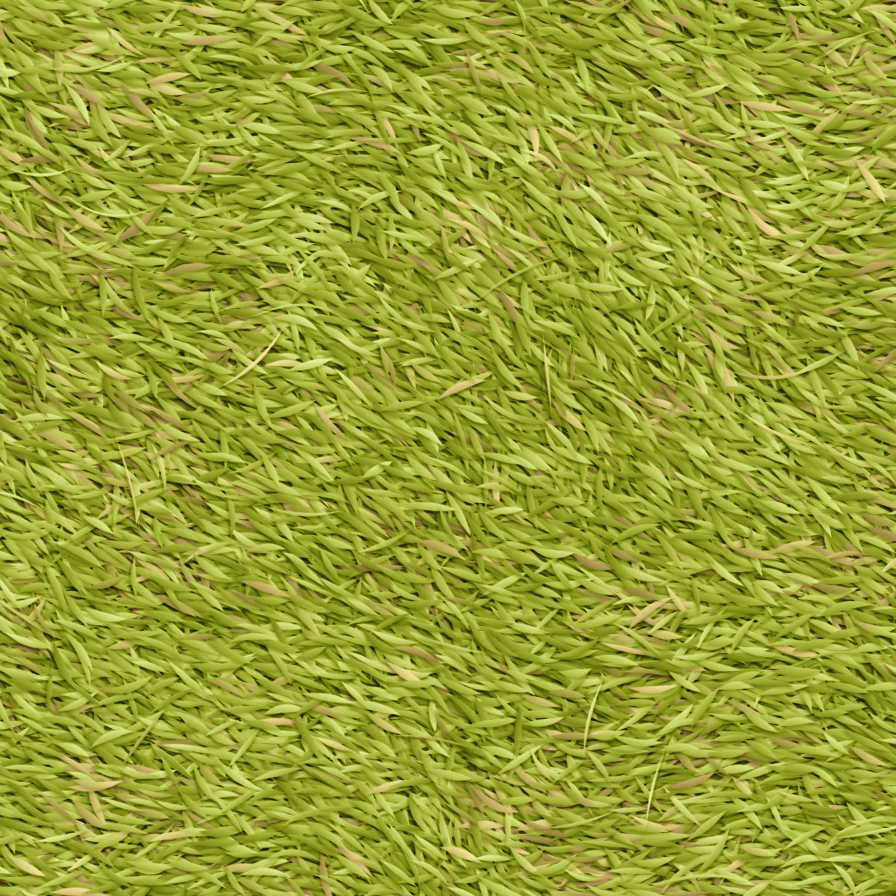
Give the GLSL for this texture, as a three.js fragment shader.

```glsl
// Sunlit lawn of short, overlapping grass blades with dry straw and dark gaps.
varying vec2 vUv;

const int TURF_LAYERS = 16;
const float EDGE = 0.0012;

vec4 hash4(vec3 p) {
  vec4 q = fract(p.xyzx * vec4(0.1031, 0.1030, 0.0973, 0.1099));
  q += dot(q, q.wzxy + 33.33);
  return fract((q.xxyz + q.yzzw) * q.zywx);
}

float valueNoise(vec2 p, float seed) {
  vec2 cell = floor(p);
  vec2 f = fract(p);
  f = f * f * (3.0 - 2.0 * f);
  float a = hash4(vec3(cell, seed)).x;
  float b = hash4(vec3(cell + vec2(1.0, 0.0), seed)).x;
  float c = hash4(vec3(cell + vec2(0.0, 1.0), seed)).x;
  float d = hash4(vec3(cell + 1.0, seed)).x;
  return mix(mix(a, b, f.x), mix(c, d, f.x), f.y);
}

vec2 rotate(vec2 p, float angle) {
  float c = cos(angle);
  float s = sin(angle);
  return vec2(c * p.x + s * p.y, c * p.y - s * p.x);
}

// Signed distance across a tapered blade; size is half length, half width.
float bladeDistance(vec2 p, vec2 size) {
  float along = p.x / size.x;
  return abs(p.y) - size.y * (1.0 - along * along);
}

// Lays one jittered grid of blades over turf, which holds (tone, dryness).
vec2 addBlades(vec2 turf, vec2 uv, float seed, float cellSize, vec2 size,
               float chance, float lean, float tone, float dryChance) {
  vec2 grid = uv / cellSize + hash4(vec3(seed, 7.0, 3.0)).xy * 10.0 + 20.0;
  vec2 home = floor(grid);
  for (int j = -1; j <= 1; j++) {
    for (int i = -1; i <= 1; i++) {
      vec2 cell = home + vec2(float(i), float(j));
      vec4 place = hash4(vec3(cell, seed));
      vec4 look = hash4(vec3(cell, seed + 50.0));
      float turn = place.z + place.w - 1.0;
      float angle = lean + turn * (0.55 + 0.75 * abs(turn));
      vec2 p = rotate((grid - cell - place.xy) * cellSize, angle);
      vec2 blade = size * vec2(mix(0.6, 1.0, look.x), mix(0.65, 1.15, look.y));
      float along = clamp(p.x / blade.x, -1.0, 1.0);
      p.y += (look.z - 0.5) * 0.35 * blade.x * along * along;
      float present = step(fract(look.x * 37.0 + look.w), chance);

      // Cast shadow below the blade, then the blade itself.
      float shadow = smoothstep(0.0025, -0.0025,
        bladeDistance(p + vec2(0.0, 0.0025), blade));
      turf.x -= 0.29 * shadow * present;
      float cover = smoothstep(EDGE, -EDGE, bladeDistance(p, blade)) * present;
      float side = clamp(p.y / blade.y, -1.0, 1.0);
      float light = tone + 0.52 * (look.w - 0.5) + 0.15 * side
        + 0.14 * along * sign(look.y - 0.5);
      float dry = step(fract(look.z * 19.0 + look.y), dryChance)
        * mix(0.3, 0.95, look.x);
      turf = mix(turf, vec2(light, dry), cover);
    }
  }
  return turf;
}

vec3 grassColour(float tone, float dry) {
  float t = clamp(tone, 0.0, 1.3);
  vec3 green = vec3(0.24, 0.29, 0.01)
    + vec3(0.50, 0.50, 0.34) * vec3(t, t, pow(t, 2.2));
  vec3 straw = vec3(0.36, 0.27, 0.06) + vec3(0.48, 0.48, 0.40) * t;
  float gap = clamp(-tone, 0.0, 0.6);
  return mix(green, straw, dry) * (1.0 - gap);
}

void main() {
  vec2 uv = vUv;

  // Broad drifts of direction, brightness and dryness.
  float lean = -0.32 + 0.9 * (valueNoise(uv * 4.0, 1.0) - 0.5);
  float patches = 0.6 * valueNoise(uv * 5.0, 2.0)
    + 0.4 * valueNoise(uv * 15.0, 3.0) - 0.5;
  float dryChance = 0.08 + 0.3
    * smoothstep(0.45, 0.85, valueNoise(uv * 11.0, 4.0));

  // Turf builds up from shaded roots to sunlit tips.
  vec2 turf = vec2(0.05 + 0.4 * valueNoise(uv * 90.0, 5.0), 0.15);
  for (int k = 0; k < TURF_LAYERS; k++) {
    float height = float(k) / float(TURF_LAYERS - 1);
    float tone = 0.69 + 0.18 * height + 0.24 * patches;
    float dryness = dryChance * mix(1.4, 0.7, height);
    turf = addBlades(turf, uv, float(k) + 11.0, 0.034, vec2(0.031, 0.0043),
                     0.95, lean, tone, dryness);
  }

  // Sparse long, pale stems.
  turf = addBlades(turf, uv, 41.0, 0.11, vec2(0.055, 0.0019),
                   0.4, lean + 0.35, 1.02, 0.3);

  gl_FragColor = vec4(grassColour(turf.x, turf.y), 1.0);
}
```
